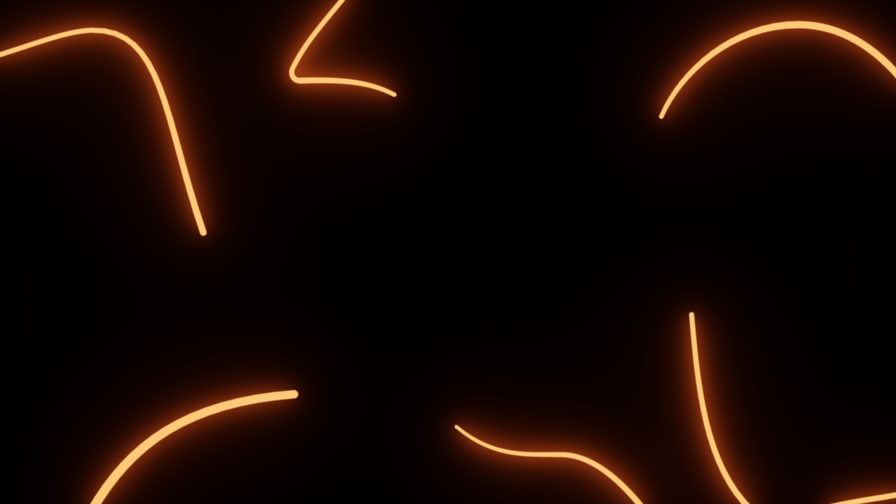
This background is drawn by a WebGL 2 fragment shader. Its source:

```glsl
#version 300 es
precision highp float;

#define CANVAS_HEIGHT 9.0
#define SEGMENTS 16
#define GLOW_STRENGTH 0.038
#define GLOW_SOFTNESS 0.2
#define GLOW_REACH 2.6
#define EDGE_BLUR 0.02
#define CORE_COLOR vec3(0.99, 0.79, 0.47)
#define GLOW_TINT vec3(1.0, 0.45, 0.13)
#define GLOW_FALLOFF vec3(1.0, 1.35, 1.5)

uniform vec2 u_resolution;
out vec4 fragColor;

vec2 position;       // current point, on a canvas 16 wide and 9 high
float edge = 1e3;    // signed distance to the nearest filament
float light = 0.0;   // light gathered from all filaments

vec2 cubic(vec2 a, vec2 b, vec2 c, vec2 d, float t) {
    float s = 1.0 - t;
    return s * s * s * a + 3.0 * s * t * (s * b + t * c) + t * t * t * d;
}

// Adds one straight piece: its solid shape and its line-light integral
void addSegment(vec2 start, vec2 end, float halfWidth) {
    vec2 span = end - start;
    float len = max(length(span), 1e-4);
    vec2 axis = span / len;
    vec2 offset = position - start;
    float along = dot(offset, axis);
    float across = axis.x * offset.y - axis.y * offset.x;
    float dist = length(offset - axis * clamp(along, 0.0, len));
    edge = min(edge, dist - halfWidth);

    float h = sqrt(across * across + GLOW_SOFTNESS * GLOW_SOFTNESS);
    float emitted = (atan((len - along) / h) + atan(along / h)) / h;
    light += emitted * exp(-dist / GLOW_REACH);
}

// Adds a tapering cubic filament
void addFilament(vec2 a, vec2 b, vec2 c, vec2 d, float startWidth, float endWidth) {
    vec2 previous = a;
    for (int i = 1; i <= SEGMENTS; i++) {
        float t = float(i) / float(SEGMENTS);
        vec2 next = cubic(a, b, c, d, t);
        addSegment(previous, next, mix(startWidth, endWidth, t));
        previous = next;
    }
}

void main() {
    position = gl_FragCoord.xy / u_resolution.y * CANVAS_HEIGHT;

    // Upper left bend
    addFilament(vec2(-0.21, 7.96), vec2(0.63, 8.21), vec2(1.15, 8.44), vec2(1.63, 8.46), 0.045, 0.045);
    addFilament(vec2(1.63, 8.46), vec2(2.92, 8.5), vec2(2.92, 6.92), vec2(3.63, 4.85), 0.045, 0.06);

    // Upper hook
    addFilament(vec2(6.25, 9.17), vec2(5.73, 8.54), vec2(5.46, 8.25), vec2(5.23, 7.79), 0.045, 0.045);
    addFilament(vec2(5.23, 7.79), vec2(5.17, 7.67), vec2(5.25, 7.56), vec2(5.35, 7.56), 0.045, 0.05);
    addFilament(vec2(5.35, 7.56), vec2(6.04, 7.58), vec2(6.56, 7.56), vec2(7.04, 7.31), 0.055, 0.04);

    // Upper right arch
    addFilament(vec2(11.81, 6.92), vec2(12.15, 7.71), vec2(13.08, 8.56), vec2(14.25, 8.56), 0.04, 0.065);
    addFilament(vec2(14.25, 8.56), vec2(15.0, 8.56), vec2(15.63, 8.17), vec2(16.17, 7.5), 0.065, 0.065);

    // Lower left arc
    addFilament(vec2(1.63, -0.13), vec2(2.33, 1.08), vec2(3.33, 1.81), vec2(5.25, 1.96), 0.085, 0.075);

    // Lower wave
    addFilament(vec2(8.15, 1.38), vec2(8.85, 0.79), vec2(9.48, 0.9), vec2(10.08, 0.88), 0.03, 0.045);
    addFilament(vec2(10.08, 0.88), vec2(10.63, 0.85), vec2(11.15, 0.35), vec2(11.52, -0.13), 0.045, 0.055);

    // Lower right fall and corner sliver
    addFilament(vec2(12.35, 3.38), vec2(12.46, 2.13), vec2(12.58, 0.67), vec2(13.44, -0.13), 0.045, 0.055);
    addFilament(vec2(14.79, -0.06), vec2(15.4, 0.08), vec2(15.73, 0.1), vec2(16.25, 0.21), 0.05, 0.05);

    // Amber halo that reddens as it fades, with the bright core on top
    vec3 color = GLOW_TINT * pow(vec3(light * GLOW_STRENGTH), GLOW_FALLOFF);
    float blur = max(EDGE_BLUR, 0.7 * CANVAS_HEIGHT / u_resolution.y);
    color = mix(color, CORE_COLOR, 1.0 - smoothstep(-blur, blur, edge));
    fragColor = vec4(color, 1.0);
}
```
